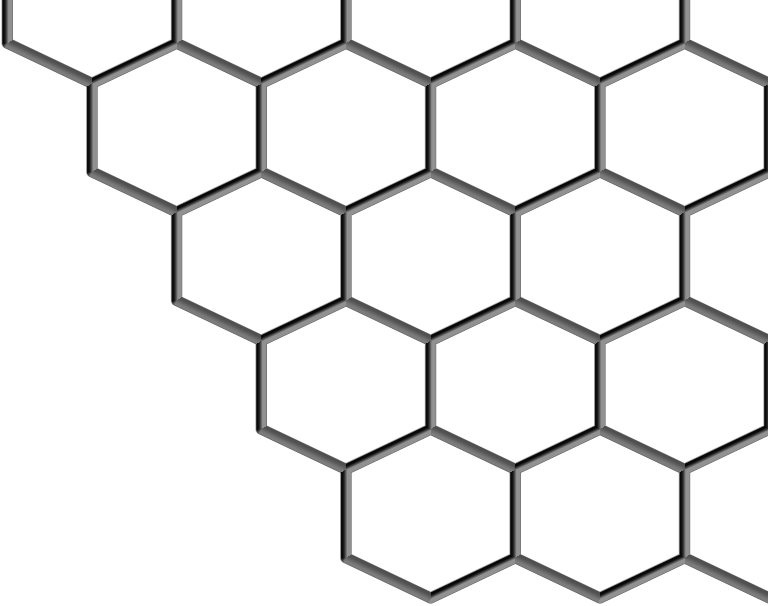
This pattern is drawn by a Shadertoy shader. Its source:

```glsl
#define CELL_WIDTH 0.2794
#define ROW_PITCH 0.2123
#define SLANT_DROP 0.0663
#define WALL_RADIUS 0.0092
#define FIRST_JOINT vec2(0.0122, 0.9287)
#define LAST_ROW 4
#define LIGHT_DIR normalize(vec2(0.8, -0.6))
#define METAL_GREY 0.40
#define BEVEL_DEPTH 0.45
#define LIT_LIMIT 0.57
#define RIM_GREY 0.34

// Vector from the closest point of segment ab to p
vec2 fromSegment(vec2 p, vec2 a, vec2 b) {
    vec2 along = b - a;
    vec2 offset = p - a;
    return offset - along * clamp(dot(offset, along) / dot(along, along), 0.0, 1.0);
}

vec2 shorter(vec2 a, vec2 b) {
    return dot(a, a) < dot(b, b) ? a : b;
}

// Offset to the closest wall of the stepped honeycomb
vec2 fromHoneycomb(vec2 p) {
    vec2 nearest = vec2(10.0);
    vec2 slant = vec2(0.5 * CELL_WIDTH, -SLANT_DROP);
    vec2 upright = vec2(0.0, ROW_PITCH - SLANT_DROP);
    for (int row = 0; row <= LAST_ROW; row++) {
        vec2 start = FIRST_JOINT + float(row) * vec2(0.5 * CELL_WIDTH, -ROW_PITCH);
        float column = floor((p.x - start.x) / CELL_WIDTH);
        for (int side = 0; side < 2; side++) {
            float index = max(column + float(side), 0.0);
            vec2 joint = start + vec2(index * CELL_WIDTH, 0.0);
            nearest = shorter(nearest, fromSegment(p, joint, joint + upright));
            nearest = shorter(nearest, fromSegment(p, joint, joint + slant));
            // The first column has no neighbour on its left
            if (index > 0.5) {
                vec2 leftSlant = vec2(-slant.x, slant.y);
                nearest = shorter(nearest, fromSegment(p, joint, joint + leftSlant));
            }
        }
    }
    return nearest;
}

void mainImage(out vec4 fragColor, in vec2 fragCoord) {
    vec2 p = fragCoord / iResolution.y;
    float pixel = 1.0 / iResolution.y;
    vec2 offset = fromHoneycomb(p);
    float dist = length(offset);
    float across = dist / WALL_RADIUS;

    // Rounded bevel lit from the lower right
    float facing = dot(offset / max(dist, 1e-5), LIGHT_DIR);
    float bevel = sin(min(across, 1.0) * 2.2);
    float grey = clamp(METAL_GREY + BEVEL_DEPTH * facing * bevel, 0.03, LIT_LIMIT);
    grey = mix(grey, RIM_GREY, 0.8 * smoothstep(0.8, 1.0, across));

    // Smooth edge against the white ground
    float softness = 0.6 * pixel + 0.0008 * max(-facing, 0.0);
    float cover = 1.0 - smoothstep(-softness, softness, dist - WALL_RADIUS);
    fragColor = vec4(vec3(mix(1.0, grey, cover)), 1.0);
}
```
